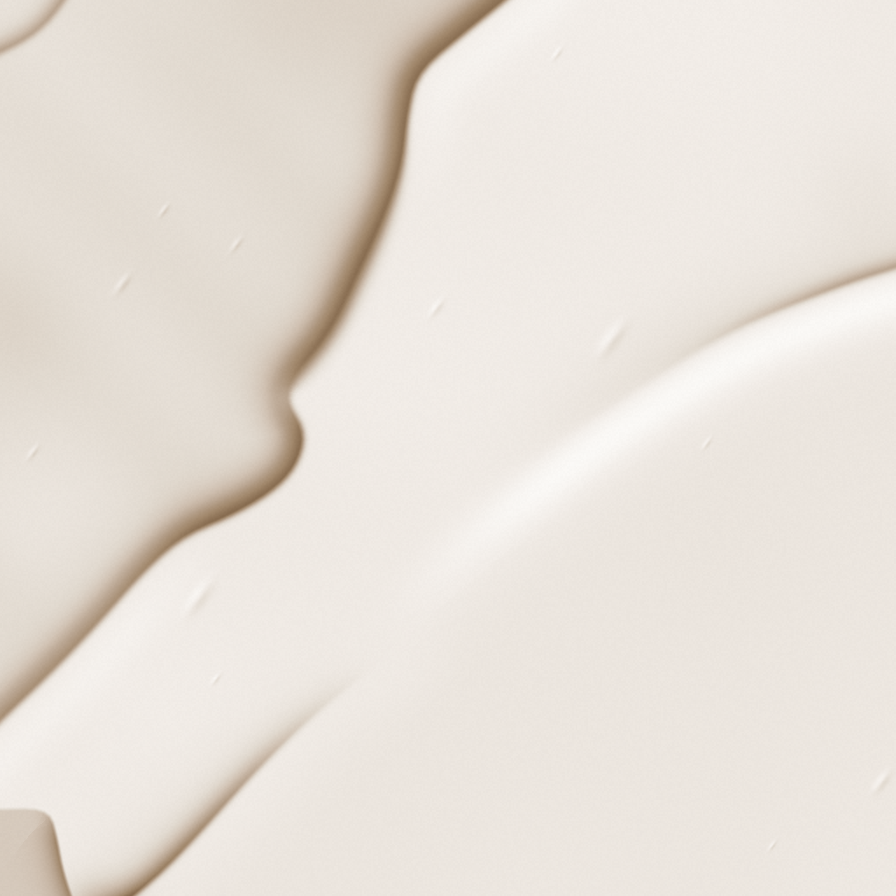
Write a WebGL 2 fragment shader that draws this texture.

```glsl
#version 300 es
precision highp float;
// Smooth cream folds: a deep winding crease, a glossy ridge and small dimples.
// Smooth curves give signed distances; these add up to one depth value,
// which is coloured through a ramp from white cream to brown shadow.

uniform vec2 u_resolution;
out vec4 outColor;

#define CURVE_STEPS 4
#define CREASE_DEPTH 4.3
#define CREASE_WIDTH 0.021
#define RIDGE_GLOSS 0.95
#define LEFT_DEPTH 0.72
#define DIMPLE_DEPTH 1.5
#define GRAIN 0.012
// Visits each bend of a path and keeps the nearest (signed distance, position).
#define FOLLOW(path, p, near) for (int i = 1; i < path.length() - 1; i++) bend(p, path[i - 1], path[i], path[i + 1], float(i) - 0.5, near)

const vec3 TONES[7] = vec3[7](
  vec3(0.985, 0.98, 0.97), vec3(0.945, 0.925, 0.905), vec3(0.88, 0.85, 0.81),
  vec3(0.81, 0.75, 0.69), vec3(0.72, 0.64, 0.56), vec3(0.63, 0.53, 0.42),
  vec3(0.48, 0.37, 0.26));

// Control points; the positive side lies to the right of travel.
const vec2 CREASE[21] = vec2[21](
  vec2(0.62, 1.05), vec2(0.56, 1.0), vec2(0.514, 0.963), vec2(0.463, 0.92),
  vec2(0.452, 0.872), vec2(0.447, 0.818), vec2(0.427, 0.759), vec2(0.397, 0.694),
  vec2(0.367, 0.629), vec2(0.322, 0.577), vec2(0.318, 0.549), vec2(0.338, 0.518),
  vec2(0.33, 0.484), vec2(0.306, 0.456), vec2(0.26, 0.428), vec2(0.202, 0.404),
  vec2(0.156, 0.362), vec2(0.111, 0.31), vec2(0.059, 0.255), vec2(0.0, 0.199),
  vec2(-0.06, 0.14));
const vec2 RIDGE[12] = vec2[12](
  vec2(1.08, 0.73), vec2(1.0, 0.703), vec2(0.957, 0.69), vec2(0.898, 0.668),
  vec2(0.833, 0.642), vec2(0.768, 0.607), vec2(0.703, 0.566), vec2(0.638, 0.523),
  vec2(0.573, 0.475), vec2(0.495, 0.414), vec2(0.417, 0.336), vec2(0.36, 0.28));
const vec2 FOLD[8] = vec2[8](
  vec2(0.45, 0.288), vec2(0.41, 0.254), vec2(0.365, 0.219), vec2(0.319, 0.177),
  vec2(0.273, 0.13), vec2(0.215, 0.065), vec2(0.165, 0.014), vec2(0.08, -0.05));
const vec2 FLAP[7] = vec2[7](
  vec2(-0.1, 0.094), vec2(0.0, 0.097), vec2(0.055, 0.098), vec2(0.064, 0.065),
  vec2(0.07, 0.03), vec2(0.083, -0.01), vec2(0.1, -0.05));
const vec2 CORNER[5] = vec2[5](
  vec2(0.1, 1.05), vec2(0.073, 1.005), vec2(0.045, 0.969), vec2(0.005, 0.945),
  vec2(-0.05, 0.925));
// Dimple centre and size.
const vec3 DIMPLES[12] = vec3[12](
  vec3(0.137, 0.683, 0.012), vec3(0.183, 0.765, 0.008), vec3(0.264, 0.727, 0.009),
  vec3(0.487, 0.656, 0.011), vec3(0.683, 0.621, 0.02), vec3(0.222, 0.333, 0.02),
  vec3(0.241, 0.242, 0.007), vec3(0.622, 0.94, 0.008), vec3(0.789, 0.505, 0.007),
  vec3(0.984, 0.127, 0.013), vec3(0.037, 0.495, 0.009), vec3(0.862, 0.056, 0.006));

float hash(vec2 c) {
  vec3 h = fract(vec3(c.xyx) * 0.1031);
  h += dot(h, h.yzx + 33.33);
  return fract((h.x + h.y) * h.z);
}

float noise(vec2 p) {
  vec2 c = floor(p), f = fract(p);
  f = f * f * (3.0 - 2.0 * f);
  return mix(mix(hash(c), hash(c + vec2(1, 0)), f.x),
             mix(hash(c + vec2(0, 1)), hash(c + vec2(1, 1)), f.x), f.y);
}

float blob(vec2 p, vec2 centre, vec2 radius) {
  vec2 q = (p - centre) / radius;
  return exp(-dot(q, q));
}

// Quadratic curve through the midpoints of a-b and b-c.
void bend(vec2 p, vec2 a, vec2 b, vec2 c, float start, inout vec2 near) {
  vec2 first = 0.5 * (a + b), end = 0.5 * (b + c), last = first;
  for (int k = 1; k <= CURVE_STEPS; k++) {
    float u = float(k) / float(CURVE_STEPS);
    vec2 next = mix(mix(first, b, u), mix(b, end, u), u);
    vec2 e = next - last, q = p - last;
    float h = clamp(dot(q, e) / dot(e, e), 0.0, 1.0), d = length(q - e * h);
    if (d < abs(near.x))
      near = vec2(e.y * q.x < e.x * q.y ? -d : d, start + u + (h - 1.0) / float(CURVE_STEPS));
    last = next;
  }
}

// Shadow with its own softness on each side of an edge.
float shadow(float d, float inner, float outer) {
  float x = d > 0.0 ? d / inner : -d / outer;
  return exp(-pow(x, d > 0.0 ? 1.3 : 2.0));
}

void main() {
  vec2 p = gl_FragCoord.xy / u_resolution;
  vec2 crease = vec2(9, 0), ridge = crease, fold = crease, flap = crease, corner = crease;
  FOLLOW(CREASE, p, crease);
  FOLLOW(RIDGE, p, ridge);
  FOLLOW(FOLD, p, fold);
  FOLLOW(FLAP, p, flap);
  FOLLOW(CORNER, p, corner);

  // Broad sheets: streaked left, pale middle, slightly darker lower right
  float streaks = noise(vec2((p.x + p.y) * 9.0, (p.x - p.y) * 2.0)) - 0.5;
  float left = LEFT_DEPTH + 0.35 * streaks + 0.6 * blob(p, vec2(0.36, 1.0), vec2(0.16, 0.12))
    + 0.4 * blob(p, vec2(0.0, 0.63), vec2(0.09, 0.1)) - 0.3 * blob(p, vec2(0.05, 0.42), vec2(0.09));
  float right = 0.05 + 0.25 * smoothstep(0.03, 0.14, -ridge.x) * smoothstep(0.0, 0.1, -fold.x);
  right += 0.2 * (noise(p * 5.0) - 0.5) + 0.25 * blob(p, vec2(0.97, 0.78), vec2(0.07));
  float depth = mix(right, left, smoothstep(-0.01, 0.015, crease.x));

  // Winding crease, shallow at its notch and softer along its slope
  float t = crease.y;
  float slope = smoothstep(4.0, 7.0, t) * (1.0 - smoothstep(8.5, 10.0, t));
  float notch = exp(-pow((t - 9.8) / 0.8, 2.0));
  float tail = smoothstep(14.0, 17.0, t);
  depth += (CREASE_DEPTH - 1.7 * notch - 0.9 * tail)
    * shadow(crease.x, CREASE_WIDTH - 0.004 * tail, mix(0.006, 0.014, slope));
  depth += 0.6 * exp(-abs(crease.x) / 0.05) * smoothstep(0.0, 0.02, crease.x);
  depth -= 0.4 * exp(-pow((crease.x + 0.035) / 0.025, 2.0)) * (1.0 - smoothstep(3.0, 6.0, t) + tail);

  // Glossy ridge: thin line, soft shade above, white band below
  t = ridge.y;
  depth += 2.2 * (1.0 - smoothstep(2.0, 6.0, t)) * shadow(ridge.x, 0.01, 0.005);
  depth += 0.65 * (1.0 - smoothstep(5.0, 9.0, t)) * shadow(ridge.x, 0.045, 0.01);
  depth -= RIDGE_GLOSS * (1.0 - smoothstep(7.5, 10.5, t)) * exp(-pow((ridge.x + 0.034) / 0.026, 2.0));

  // Lower fold deepening toward the bottom edge
  depth += smoothstep(0.5, 6.0, fold.y) * (3.4 * shadow(fold.x, 0.015, 0.005) + 0.7 * shadow(fold.x, 0.05, 0.006));
  depth += 1.3 * blob(p, vec2(0.11, -0.01), vec2(0.04, 0.03));

  // Corner flap and the thin line at the upper left
  float flapDepth = 1.6 + 2.9 * smoothstep(1.5, 3.2, flap.y) * exp(-abs(flap.x) / 0.014);
  depth = mix(depth, flapDepth, smoothstep(-0.003, 0.003, flap.x));
  depth += 2.3 * shadow(corner.x, 0.012, 0.006);

  // Dimples lit from the left
  for (int i = 0; i < DIMPLES.length(); i++) {
    vec2 q = (p - DIMPLES[i].xy) / DIMPLES[i].z;
    float across = dot(q, vec2(0.8, -0.6)) / 0.35, along = dot(q, vec2(0.6, 0.8));
    depth += DIMPLE_DEPTH * across * exp(-across * across - along * along);
  }

  // Tone ramp and fine grain
  vec3 color = TONES[0];
  for (int i = 1; i < 7; i++) color = mix(color, TONES[i], clamp(depth + 2.0 - float(i), 0.0, 1.0));
  color += GRAIN * (hash(floor(p * 512.0)) - 0.5);
  outColor = vec4(color, 1.0);
}
```
